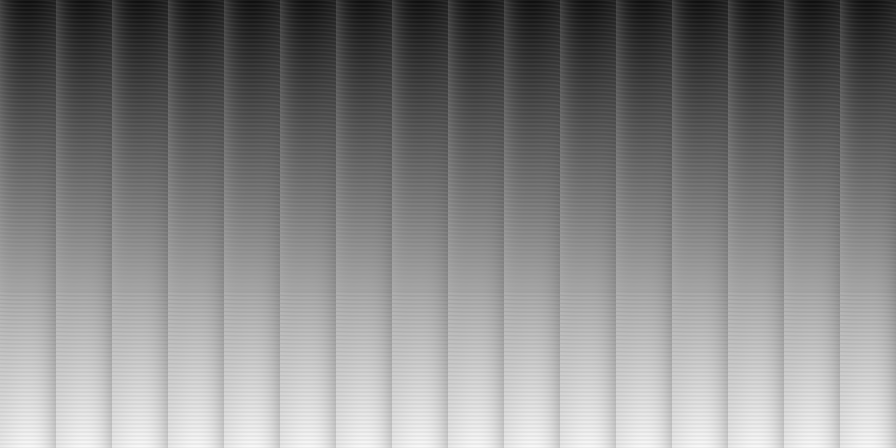
Give the GLSL for this pattern, as a Shadertoy shader.

```glsl
float flutedTone(vec2 uv) {
    float across = fract(uv.x * 16.0) * 2.0 - 1.0;
    float edge = across * across;
    float depth = 1.0 - uv.y;

    // Vertical ramp, losing contrast toward the sides of each flute
    float tone = mix(0.055 + 0.92 * depth, 0.52, 0.27 * edge);

    // Light left lip and shaded right lip
    tone -= 0.06 * across * edge;

    // Fine ribs that fan out toward the top of each flute
    float fan = 0.45 * across * edge * uv.y;
    float rib = 0.5 + 0.5 * cos(6.28318 * (uv.y * 112.0 + fan));
    rib *= rib;
    tone = mix(tone, 0.52, 0.15 * rib);
    return tone + (rib - 0.375) * 0.05 * (1.0 - abs(2.0 * depth - 1.0)) * sign(0.65 - depth);
}

void mainImage(out vec4 fragColor, in vec2 fragCoord) {
    // Average a grid of samples for smooth seams and ribs
    float tone = 0.0;
    for (int i = 0; i < 9; i++) {
        vec2 offset = (vec2(i % 3, i / 3) - 1.0) / 3.0;
        tone += flutedTone((fragCoord + offset) / iResolution.xy) / 9.0;
    }
    fragColor = vec4(vec3(clamp(tone, 0.0, 1.0)), 1.0);
}
```
